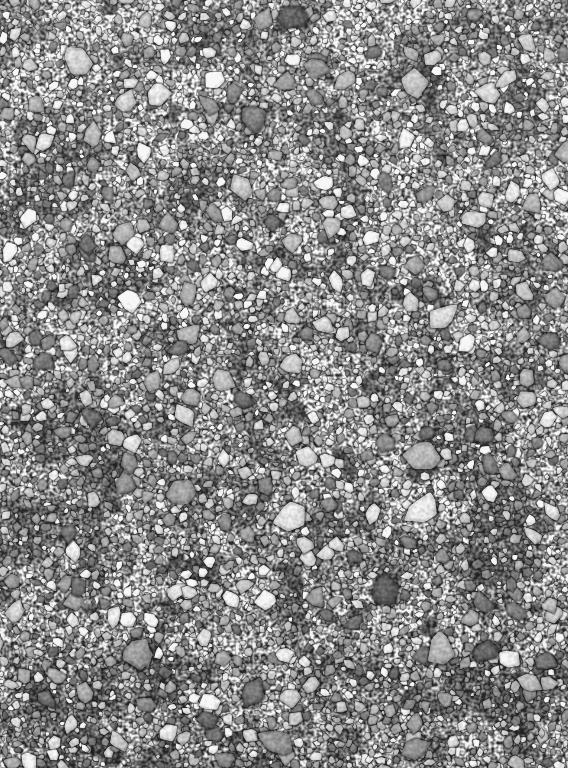
A Shadertoy shader for this texture:

```glsl
// Grey weathered concrete with exposed gravel: speckled sand made of gradient
// noise, dark pits, and four layers of angular stones scattered on jittered
// grids, each stone a rounded polygon with a shadowed rim.

#define FINE_CELL   0.0085
#define SMALL_CELL  0.0145
#define MEDIUM_CELL 0.026
#define LARGE_CELL  0.043
#define STONE_DARK  0.42
#define STONE_LIGHT 1.0
#define RIM_SHADOW  0.5
#define GRIT_SCALE  115.0
#define PIT_TONE    0.25
#define TOP_LIGHT   0.07

const float TAU = 6.28319;

vec2 hash2(vec2 p) {
    vec3 q = fract(p.xyx * vec3(0.1031, 0.1030, 0.0973));
    q += dot(q, q.yzx + 33.33);
    return fract((q.xx + q.yz) * q.zy);
}

float cornerSlope(vec2 corner, vec2 offset) {
    float angle = TAU * hash2(corner).x;
    return dot(vec2(cos(angle), sin(angle)), offset);
}

float gradientNoise(vec2 p) {
    vec2 i = floor(p), f = p - i;
    vec2 u = f * f * f * (f * (f * 6.0 - 15.0) + 10.0);
    vec2 e = vec2(0.0, 1.0);
    return mix(mix(cornerSlope(i, f), cornerSlope(i + e.yx, f - e.yx), u.x),
               mix(cornerSlope(i + e.xy, f - e.xy), cornerSlope(i + e.yy, f - e.yy), u.x), u.y);
}

// Broad drift between sandy (high) and dark, worn (low) areas
float wear(vec2 p) {
    return gradientNoise(p * 9.0 + 4.7) + 0.7 * gradientNoise(p * 25.0 + 31.3);
}

float smoothMax(float a, float b, float k) {
    float h = max(k - abs(a - b), 0.0) / k;
    return max(a, b) + 0.25 * h * h * k;
}

// Signed distance to an irregular, slightly squashed six-sided stone
float stoneDistance(vec2 p, vec2 seed, float radius) {
    vec2 form = hash2(seed + 17.0);
    float c = cos(TAU * form.x), s = sin(TAU * form.x);
    p = mat2(c, s, -s, c) * p;
    p.y *= 1.0 + 0.5 * form.y;
    float d = -radius;
    for (int i = 0; i < 6; i++) {
        vec2 jitter = hash2(seed + 3.1 * float(i) + 5.0);
        float angle = (float(i) + 0.8 * jitter.x) * TAU / 6.0;
        float side = dot(p, vec2(cos(angle), sin(angle))) - radius * mix(0.72, 1.05, jitter.y);
        d = smoothMax(d, side, 0.18 * radius);
    }
    return d;
}

// Paints one layer of stones, at most one per grid cell, over the tone
float addStones(float tone, vec2 p, float cell, float share, float seed, float mottle) {
    float edge = 0.6 / iResolution.y;
    vec2 base = floor(p / cell);
    for (int k = 0; k < 9; k++) {
        vec2 id = base + vec2(k % 3 - 1, k / 3 - 1);
        vec2 key = id + seed;
        vec2 pick = hash2(key + 51.0);
        if (pick.x > share) continue;
        vec2 centre = (id + 0.15 + 0.7 * hash2(key)) * cell;
        float radius = cell * mix(0.32, 0.54, pick.y);
        if (length(p - centre) > 1.8 * radius) continue;

        float d = stoneDistance(p - centre, key, radius);
        vec2 grey = hash2(key + 89.0);
        float face = mix(STONE_DARK, STONE_LIGHT, grey.x) + mottle;
        face -= 0.12 * smoothstep(-0.35 * radius, 0.0, d);
        face += 0.06 * dot(p - centre, vec2(-0.5, 0.8)) / radius;
        tone *= mix(1.0 - RIM_SHADOW, 1.0, smoothstep(0.0, 0.0015 + 0.15 * radius, d));
        tone = mix(tone, face, smoothstep(edge, -edge, d));
    }
    return tone;
}

void mainImage(out vec4 fragColor, in vec2 fragCoord) {
    vec2 p = fragCoord / iResolution.y;

    // Speckled sand, brighter and more contrasted where it is less worn
    float sandy = smoothstep(-0.4, 0.3, wear(p));
    float grit = 0.8 * gradientNoise(p * GRIT_SCALE)
               + gradientNoise(p * GRIT_SCALE * 2.07 + 13.7);
    float tone = mix(0.37, 0.70, sandy) + grit * mix(0.4, 0.85, sandy);
    tone = clamp(tone, 0.17, 0.97);

    // Fine grains, then dark pits that swallow them
    float mottle = 0.13 * grit;
    tone = addStones(tone, p, FINE_CELL, 0.42 + 0.12 * sandy, 11.0, mottle);
    float pit = gradientNoise(p * 17.0 + 71.0) + 0.25 * gradientNoise(p * 60.0);
    pit = smoothstep(0.3, 0.46, pit);
    tone = mix(tone, PIT_TONE + 0.25 * grit, 0.8 * pit);

    // Gravel from small to large
    tone = addStones(tone, p, SMALL_CELL, 0.52, 203.0, mottle);
    tone = addStones(tone, p, MEDIUM_CELL, 0.25, 407.0, mottle);
    tone = addStones(tone, p, LARGE_CELL, 0.07, 631.0, mottle - 0.07);

    // Slightly paler towards the top
    tone += TOP_LIGHT * (p.y - 0.35);
    fragColor = vec4(vec3(clamp(tone, 0.13, 0.97)), 1.0);
}
```
